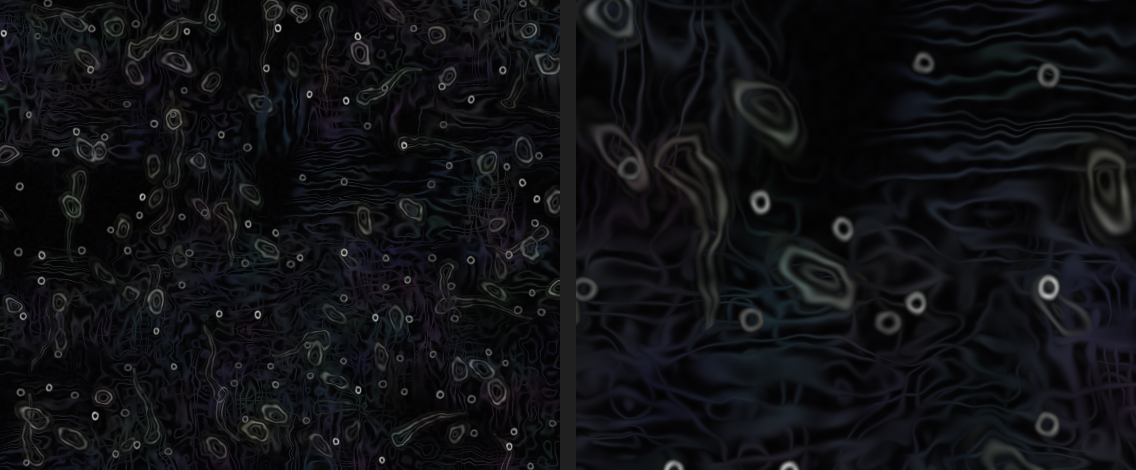
Left, the full canvas; right, a detail of the centre.
Reproduce this texture procedurally as a WebGL 1 fragment shader.

```glsl
precision highp float;
uniform vec2 u_resolution;

const vec3 BLACK = vec3(0.016, 0.013, 0.018);
const vec3 SILVER = vec3(0.98, 1.0, 0.99);
const vec3 DUSK_BLUE = vec3(0.84, 0.92, 1.14);

vec2 hash2(vec2 p) {
  vec3 a = fract(p.xyx * vec3(0.1031, 0.1030, 0.0973));
  a += dot(a, a.yzx + 33.33);
  return fract((a.xx + a.yz) * a.zy);
}

float noise(vec2 p) {
  vec2 i = floor(p), f = fract(p);
  f = f * f * (3.0 - 2.0 * f);
  float low = mix(hash2(i).x, hash2(i + vec2(1.0, 0.0)).x, f.x);
  float high = mix(hash2(i + vec2(0.0, 1.0)).x, hash2(i + 1.0).x, f.x);
  return mix(low, high, f.y);
}

vec2 warp(vec2 p, float frequency, float amount) {
  vec2 n = vec2(noise(p * frequency), noise(p * frequency + 37.0));
  return p + amount * (n - 0.5);
}

vec2 rotate(vec2 p, float angle) {
  float c = cos(angle), s = sin(angle);
  return vec2(c * p.x + s * p.y, c * p.y - s * p.x);
}

// Soft line where the distance is zero
float outline(float d, float width) {
  return exp(-d * d / (width * width));
}

// Main contour with an inner and an outer echo
float tripleOutline(float d) {
  return outline(d, 0.0028) + 0.55 * outline(d + 0.0075, 0.0026)
       + 0.3 * outline(d - 0.0075, 0.003);
}

// Small bright ring
float bead(vec2 q, vec2 r) {
  q.x *= 0.9 + 0.3 * r.x;
  float radius = mix(0.0052, 0.0068, r.y);
  return mix(0.28, 0.72, r.x * r.x) * outline(length(q) - radius, 0.0026);
}

// Oval cell outline
float oval(vec2 q, vec2 r) {
  q = rotate(q, (r.x - 0.5) * 2.4);
  vec2 radii = vec2(mix(0.009, 0.017, r.y), mix(0.015, 0.028, r.x));
  float d = (length(q / radii) - 1.0) * radii.x;
  return mix(0.2, 0.42, r.y) * tripleOutline(d);
}

// Tapering streak, near upright or near level
float tail(vec2 q, vec2 r) {
  float turn = step(0.55, r.x) * 1.5708 + (r.y - 0.5) * 0.75;
  q = rotate(q, turn + step(0.5, fract(r.y * 7.0)) * 3.1416);
  float halfLength = mix(0.05, 0.1, fract(r.x * 5.0));
  float t = clamp(q.y / halfLength * 0.5 + 0.5, 0.0, 1.0);
  q.x += 0.012 * sin(t * 5.0 + r.x * 6.0);
  float d = length(vec2(q.x, q.y - (2.0 * t - 1.0) * halfLength));
  d -= mix(0.015, 0.001, sqrt(t));
  return mix(0.17, 0.32, r.y) * mix(1.0, 0.6, t) * tripleOutline(d);
}

// Scatter one kind of shape (0 bead, 1 oval, 2 tail) over a jittered grid
float scatter(vec2 p, float cell, float share, int kind, float seed) {
  vec2 home = floor(p / cell);
  float light = 0.0;
  for (int y = -1; y <= 1; y++) {
    for (int x = -1; x <= 1; x++) {
      vec2 id = home + vec2(float(x), float(y));
      vec2 key = id + seed;
      if (hash2(key + 71.0).x > share) continue;
      vec2 q = p - (id + 0.1 + 0.8 * hash2(key)) * cell;
      vec2 r = hash2(key + 143.0);
      float shape = kind == 0 ? bead(q, r) : kind == 1 ? oval(q, r) : tail(q, r);
      light = max(light, shape);
    }
  }
  return light;
}

// Faint contour threads of stretched noise
float threads(vec2 p, vec2 stretch, float seed) {
  float field = noise(p * stretch + seed) + 0.4 * noise(p * stretch * 2.3 + seed);
  float patches = smoothstep(0.36, 0.75, noise(p * 7.0 + seed * 1.7));
  return patches * outline(fract(field * 4.0) - 0.5, 0.19);
}

void main() {
  vec2 p = gl_FragCoord.xy / u_resolution.y;
  vec2 bent = warp(warp(p, 24.0, 0.014), 75.0, 0.006);

  // Faint background web
  float web = 0.13 * threads(bent, vec2(30.0, 7.0), 11.0);
  web = max(web, 0.12 * threads(bent, vec2(7.0, 32.0), 53.0));
  web = max(web, 0.10 * threads(bent, vec2(23.0), 97.0));
  web *= 0.55 + 0.7 * noise(p * 60.0);

  // Uneven outlines of the larger shapes
  float shapes = scatter(bent, 0.10, 0.58, 1, 20.0);
  shapes = max(shapes, scatter(bent, 0.20, 0.75, 2, 310.0));
  shapes *= 0.4 + 0.85 * noise(p * 85.0);

  // Crisp beads
  float beads = scatter(warp(p, 110.0, 0.002), 0.07, 0.46, 0, 500.0);
  beads *= 0.75 + 0.4 * noise(p * 190.0);

  // Slight colour drift, strongest in the web
  vec3 drift = vec3(noise(p * 13.0), noise(p * 13.0 + 29.0), noise(p * 13.0 + 61.0)) - 0.5;
  vec3 color = BLACK * (0.6 + 0.8 * noise(p * 150.0));
  color += web * (DUSK_BLUE + 0.55 * drift);
  color = max(color, shapes * (SILVER + 0.22 * drift));
  color = max(color, beads * SILVER);
  gl_FragColor = vec4(color, 1.0);
}
```
